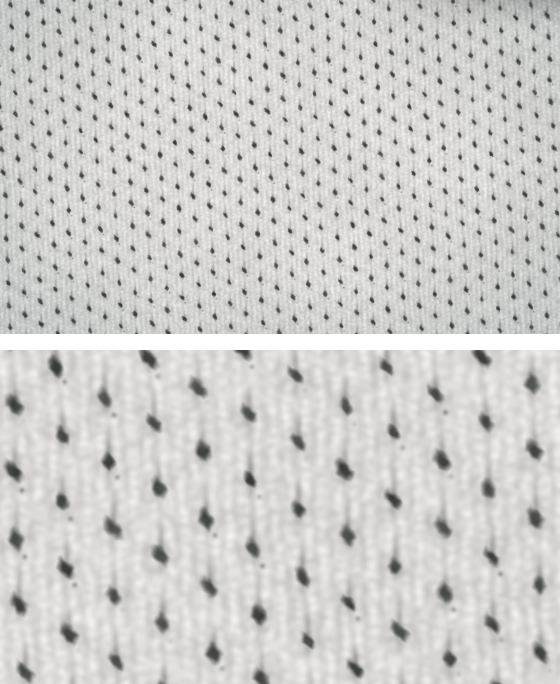
Top: the whole. Bottom: its middle third, enlarged.
A Shadertoy shader for this texture:

```glsl
// Pale knitted mesh: a slanted lattice of small soft eyelets over fine
// vertical ribs. Lattice coordinates place the holes and steer the ribs;
// gradient noise adds fibre grain, wobble and broad uneven shading.

float hash(vec2 p) {
    vec3 q = fract(p.xyx * vec3(0.1031, 0.1030, 0.0973));
    q += dot(q, q.yzx + 33.33);
    return fract((q.x + q.y) * q.z);
}

float cornerSlope(vec2 corner, vec2 offset) {
    float angle = 6.2832 * hash(corner);
    return dot(vec2(cos(angle), sin(angle)), offset);
}

float gradientNoise(vec2 p) {
    vec2 i = floor(p), f = fract(p);
    vec2 w = f * f * f * (f * (f * 6.0 - 15.0) + 10.0);
    vec2 e = vec2(0.0, 1.0);
    return mix(mix(cornerSlope(i, f), cornerSlope(i + e.yx, f - e.yx), w.x),
               mix(cornerSlope(i + e, f - e), cornerSlope(i + 1.0, f - 1.0), w.x), w.y);
}

// Returns hole coverage (x) and the soft crease and pucker around it (y)
vec2 eyelet(vec2 q, float seed, float blur) {
    // Ragged outline, leaning down to the right
    vec2 r = q + 0.05 * vec2(gradientNoise(q * 6.0 + seed * 91.0),
                             gradientNoise(q * 6.0 + seed * 57.0));
    r.x += (0.1 + 0.5 * seed) * r.y;
    float size = mix(0.85, 1.15, fract(seed * 7.3));
    vec2 k = r / (size * vec2(0.125, r.y > 0.0 ? 0.19 : 0.155));
    float d = (mix(length(k), abs(k.x) + abs(k.y), 0.3) - 1.0) * 0.125;
    float hole = (1.0 - smoothstep(-blur, blur, d)) * mix(0.8, 1.0, fract(seed * 17.9));

    // Faint pinprick left between loops at the lower right
    vec2 prick = q - vec2(0.18, -0.25 - 0.12 * fract(seed * 13.7));
    float pinprick = exp(-dot(prick, prick) / 0.0035);
    hole = max(hole, pinprick * 0.4 * smoothstep(0.4, 0.9, fract(seed * 23.1)));

    float crease = exp(-pow(q.x / 0.07, 2.0) - pow((q.y - 0.2) / 0.36, 2.0));
    float pucker = exp(-dot(q, q) / 0.07);
    return vec2(hole, 0.6 * crease + 0.4 * pucker);
}

void mainImage(out vec4 fragColor, in vec2 fragCoord) {
    // One unit is the spacing between neighbouring hole columns
    vec2 uv = fragCoord / iResolution.xy;
    vec2 p = fragCoord / iResolution.x * 34.5;
    float pixel = 34.5 / iResolution.x;

    vec2 wobble = vec2(gradientNoise(p * 0.3), gradientNoise(p * 0.3 + 57.0));
    vec2 cloth = p - vec2(17.66, 10.43) + 0.1 * wobble;
    mat2 lattice = mat2(1.0, -0.58, 0.067, -1.365);
    vec2 cell = inverse(lattice) * cloth;

    // Eyelets from the surrounding lattice points
    vec2 holes = vec2(0.0);
    for (int j = -1; j <= 1; j++) {
        for (int i = -1; i <= 1; i++) {
            vec2 id = round(cell) + vec2(i, j);
            vec2 jitter = vec2(hash(id + 71.0), hash(id + 133.0)) - 0.5;
            vec2 q = cloth - lattice * id - 0.07 * jitter;
            holes = max(holes, eyelet(q, hash(id + 211.0), max(0.075, pixel)));
        }
    }

    // Ribs follow the columns; loops alternate in height from rib to rib
    float rib = cell.x * 3.0 + 0.25 * gradientNoise(p * 1.7);
    float ribShade = -cos(6.2832 * rib);
    float loopShade = cos(6.2832 * (cloth.y * 4.4 + 0.5 * floor(rib)
                    + 0.8 * gradientNoise(p * 1.3 + 19.0)));

    // Fibre grain, plus patches stretched along the slant of the rows
    float grain = gradientNoise(p * vec2(5.5, 4.2))
                + 0.6 * gradientNoise(p * vec2(3.0, 1.9) + 40.0);
    float patches = gradientNoise(vec2(p.x - 0.5 * p.y, p.y + 0.6 * p.x) * vec2(0.5, 1.3));

    // Broad light: bright centre, dim sides, shadow at the upper right edge
    float edge = smoothstep(0.25, 0.8, length((uv - vec2(0.5, 0.54)) * vec2(1.05, 0.9)));
    float shadow = smoothstep(0.6, 1.0, uv.x) * smoothstep(0.9, 1.03, uv.y);
    float tone = 0.861 - 0.085 * edge - 0.17 * shadow;
    tone += 0.03 * gradientNoise(uv * vec2(5.0, 3.0) + 8.0) + 0.025 * patches;
    tone += 0.024 * ribShade + 0.014 * loopShade * (0.6 + 0.4 * ribShade) + 0.075 * grain;
    tone -= 0.23 * holes.y;

    vec3 fabric = tone * mix(vec3(1.005, 1.0, 0.985), vec3(0.98, 1.0, 0.995), edge);
    vec3 holeColor = vec3(0.23, 0.24, 0.23) + 0.06 * grain;
    fragColor = vec4(clamp(mix(fabric, holeColor, holes.x), 0.0, 1.0), 1.0);
}
```
